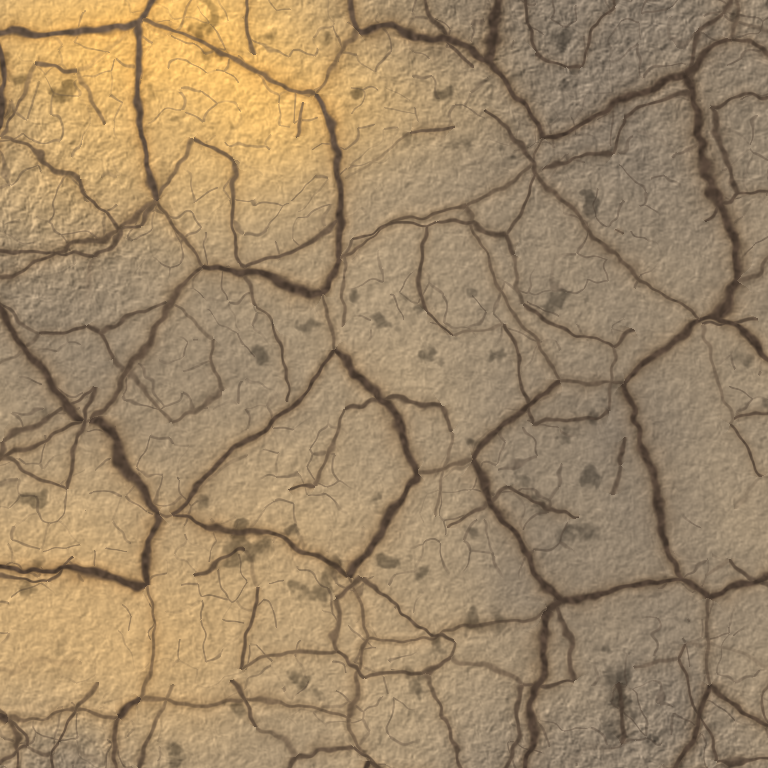
Give the GLSL for this texture, as a WebGL 1 fragment shader.

```glsl
precision highp float;
uniform vec2 u_resolution;

float hash(vec2 p) {
  vec3 q = fract(vec3(p.xyx) * 0.1031);
  q += dot(q, q.yzx + 33.33);
  return fract((q.x + q.y) * q.z);
}

vec2 hash2(vec2 p) {
  return vec2(hash(p + 17.3), hash(p + 71.9));
}

float noise(vec2 p) {
  vec2 i = floor(p), f = fract(p);
  f = f * f * (3.0 - 2.0 * f);
  return mix(mix(hash(i), hash(i + vec2(1.0, 0.0)), f.x),
             mix(hash(i + vec2(0.0, 1.0)), hash(i + 1.0), f.x), f.y);
}

float fbm(vec2 p) {
  float sum = 0.0, amp = 0.5;
  for (int i = 0; i < 4; i++) {
    sum += amp * noise(p);
    p = mat2(1.6, 1.2, -1.2, 1.6) * p + 9.7;
    amp *= 0.5;
  }
  return sum / 0.9375;
}

vec2 warp(vec2 p) {
  return vec2(noise(p), noise(p + 43.7)) - 0.5;
}

// x: distance to the nearest cell border in canvas units, y: random value of that border
vec2 cracks(vec2 uv, float scale, float seed) {
  vec2 p = uv * scale + seed;
  vec2 cell = floor(p), f = fract(p);
  vec2 home = vec2(0.0), toHome = vec2(0.0);
  float nearest = 9.0;
  for (int y = -1; y <= 1; y++) {
    for (int x = -1; x <= 1; x++) {
      vec2 g = vec2(float(x), float(y));
      vec2 r = g + 0.1 + 0.8 * hash2(cell + g) - f;
      float d = dot(r, r);
      if (d < nearest) { nearest = d; home = g; toHome = r; }
    }
  }
  vec2 border = vec2(9.0, 0.0);
  for (int y = -2; y <= 2; y++) {
    for (int x = -2; x <= 2; x++) {
      vec2 g = home + vec2(float(x), float(y));
      vec2 r = g + 0.1 + 0.8 * hash2(cell + g) - f;
      vec2 gap = r - toHome;
      if (dot(gap, gap) > 0.0001) {
        float d = dot(0.5 * (toHome + r), normalize(gap));
        if (d < border.x) border = vec2(d, hash(2.0 * cell + home + g + 5.5));
      }
    }
  }
  return vec2(border.x / scale, border.y);
}

float line(float d, float width) {
  return 1.0 - smoothstep(width * 0.3, width + 0.001, d);
}

float blob(vec2 uv, vec2 center, vec2 radius) {
  vec2 q = (uv - center) / radius;
  return exp(-dot(q, q));
}

float grain(vec2 uv) {
  vec2 p = uv + 0.006 * warp(uv * 70.0);
  return 0.6 * noise(p * 165.0) + 0.4 * noise(p * 290.0 + 31.0) - 0.5;
}

void main() {
  vec2 uv = gl_FragCoord.xy / u_resolution.y;

  // Broad light and rough dark patches
  float cloud = fbm(uv * 4.0 + 3.0);
  vec2 soft = uv + 0.1 * warp(uv * 6.0);
  float glow = blob(soft, vec2(0.22, 0.92), vec2(0.25, 0.16));
  float warm = blob(soft, vec2(0.15, 0.2), vec2(0.34, 0.2));
  float rough = blob(soft, vec2(0.78, 0.97), vec2(0.3, 0.2))
              + blob(soft, vec2(0.04, 0.72), vec2(0.13, 0.13))
              + blob(soft, vec2(0.08, 0.0), vec2(0.16, 0.07))
              + blob(soft, vec2(0.82, 0.02), vec2(0.25, 0.1));
  float shade = blob(soft, vec2(0.78, 0.42), vec2(0.22, 0.22));
  rough = min(rough, 1.0);

  // Dry clay colour
  float tone = 0.68 + 0.9 * (cloud - 0.5) - 0.5 * rough - 0.3 * shade - 0.2 * uv.x;
  vec3 color = mix(vec3(0.53, 0.475, 0.41), vec3(0.73, 0.635, 0.50), clamp(tone, 0.0, 1.0));
  color = mix(color, vec3(0.85, 0.69, 0.46), 0.75 * warm * (1.0 - 0.8 * rough));
  color = mix(color, vec3(0.98, 0.77, 0.44), min(1.15 * glow, 1.0));

  // Grain and pitted relief, lit from the upper left
  vec2 light = vec2(-0.0022, 0.0022);
  float relief = grain(uv) - grain(uv + light);
  float bumps = fbm(uv * 45.0) - fbm(uv * 45.0 + 45.0 * light);
  color *= 1.0 + (0.22 + 0.3 * rough) * relief + (0.5 + 0.8 * rough) * bumps;
  color *= 1.0 + 0.16 * grain(uv + 2.0);
  float pits = smoothstep(0.66, 0.78, fbm(uv * 26.0 + 8.0)) * smoothstep(0.4, 0.65, noise(uv * 7.0));
  color *= 1.0 - 0.3 * pits;

  // Three generations of cracks
  vec2 bent = uv + 0.055 * warp(uv * 6.0) + 0.016 * warp(uv * 24.0);
  vec2 ragged = bent + 0.007 * warp(uv * 75.0);
  vec2 major = cracks(ragged, 4.3, 11.0);
  vec2 minor = cracks(ragged + 0.02 * warp(uv * 11.0), 8.5, 37.0);
  vec2 hair = cracks(ragged + 0.012 * warp(uv * 38.0), 27.0, 63.0);

  float wear = 0.65 + 0.7 * noise(uv * 16.0);
  float majorPower = 0.5 + 0.5 * smoothstep(0.1, 0.5, major.y);
  float minorPower = smoothstep(0.45, 0.8, minor.y + 0.35 * rough);
  float hairPower = smoothstep(0.35, 0.7, hair.y)
                  * smoothstep(0.36, 0.62, noise(uv * 10.0 + 20.0) + 0.25 * rough);

  // Brown slopes beside the cracks, then their dark floors
  float slope = max(majorPower * exp(-major.x / 0.009), 0.55 * minorPower * exp(-minor.x / 0.006));
  color = mix(color, color * vec3(0.66, 0.58, 0.49), 0.85 * slope);
  float lip = line(abs(major.x - 0.012), 0.005) * noise(uv * 30.0);
  color *= 1.0 + 0.1 * lip;

  float floorDark = majorPower * line(major.x, 0.0055 * wear * majorPower);
  floorDark = max(floorDark, 0.75 * minorPower * line(minor.x, 0.003 * wear));
  floorDark = max(floorDark, 0.42 * hairPower * line(hair.x, 0.0014));
  vec3 crackColor = vec3(0.29, 0.235, 0.195) * (1.0 + 0.7 * grain(uv * 0.8)) + 0.1 * glow;
  color = mix(color, crackColor, 0.88 * floorDark);

  gl_FragColor = vec4(clamp(color, 0.0, 1.0), 1.0);
}
```
